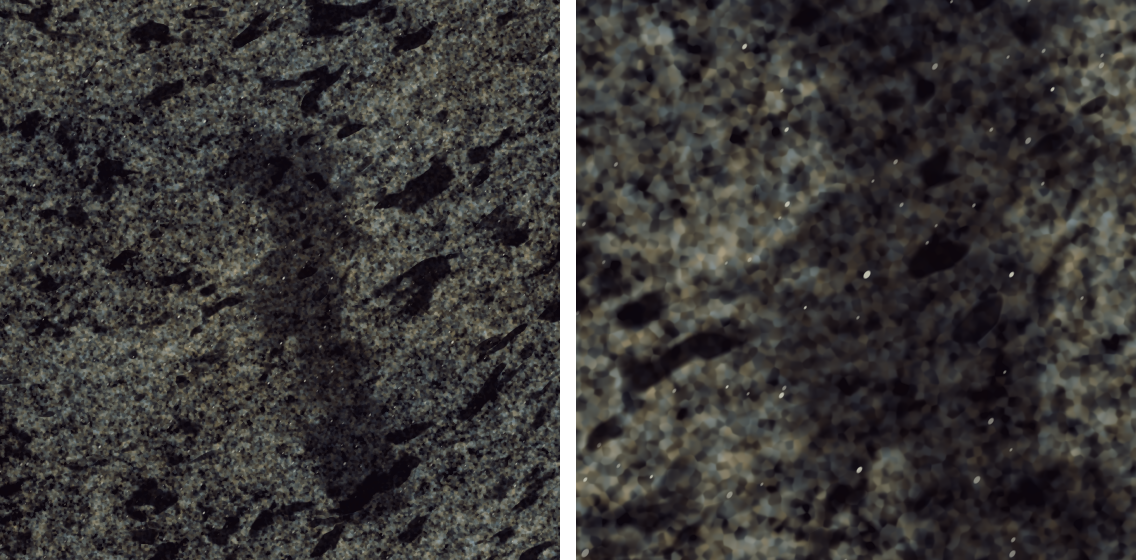
Left, the full canvas; right, a detail of the centre.
Give the GLSL for this texture, as a WebGL 2 fragment shader.

```glsl
#version 300 es
precision highp float;

uniform vec2 u_resolution;
out vec4 fragColor;

vec3 hash3(vec2 p) {
    vec3 q = fract(p.xyx * vec3(0.1031, 0.1030, 0.0973));
    q += dot(q, q.yxz + 33.33);
    return fract((q.xxy + q.yzz) * q.zyx);
}

// Soft cellular noise: random cell tones blended by distance to jittered seeds
vec3 cellTone(vec2 p) {
    vec2 cell = floor(p);
    vec3 sum = vec3(0.0);
    float total = 0.0;
    for (int y = -1; y <= 1; y++) {
        for (int x = -1; x <= 1; x++) {
            vec2 id = cell + vec2(x, y);
            vec2 d = id + hash3(id + 71.0).xy - p;
            float weight = exp(-5.0 * dot(d, d));
            sum += weight * hash3(id + 17.0);
            total += weight;
        }
    }
    return sum / total;
}

float segmentDistance(vec2 p, vec2 a, vec2 b) {
    vec2 ab = b - a;
    return length(p - a - ab * clamp(dot(p - a, ab) / dot(ab, ab), 0.0, 1.0));
}

// Rare bright mineral flecks, one candidate per cell
float flecks(vec2 p, float density, float pixel) {
    vec2 cell = floor(p * density);
    vec3 h = hash3(cell + 205.0);
    vec2 d = (fract(p * density) - 0.2 - 0.6 * h.xy) / density;
    d.y -= 0.5 * d.x;
    float radius = mix(0.0008, 0.0026, h.x * h.y);
    float present = step(0.95, h.z);
    return present * (1.0 - smoothstep(radius - pixel, radius + pixel, length(d)));
}

void main() {
    vec2 p = gl_FragCoord.xy / u_resolution.y;
    float pixel = 1.0 / u_resolution.y;

    // Bedding runs level on the left and climbs toward the right
    vec2 bed = vec2(p.x, p.y - 0.05 * p.x - 0.25 * p.x * p.x);
    bed += 0.008 * vec2(sin(bed.y * 31.0 + 2.0 * sin(bed.x * 17.0)),
                        sin(bed.x * 23.0 + 2.0 * sin(bed.y * 19.0)));

    vec3 broad = cellTone(bed * vec2(4.0, 6.0) + 3.0);
    vec3 lumps = cellTone(bed * vec2(13.0, 23.0) + 40.0);
    vec3 chips = cellTone(bed * vec2(30.0, 48.0) + 9.0);
    vec3 crumbs = cellTone(bed * vec2(62.0, 88.0) + 25.0);
    vec3 grain = cellTone(p * 128.0 + 5.0);
    vec3 dust = cellTone(p * 235.0 + 11.0);

    // Rock tone from coarse to fine
    float tone = 0.262
        + 0.13 * (broad.x - 0.5)
        + 0.10 * (chips.y - 0.5)
        + 0.17 * (crumbs.x - 0.5)
        + 0.24 * (grain.x - 0.5)
        + 0.27 * (dust.x - 0.5);
    tone -= 0.06 * smoothstep(0.42, 0.2, p.y) * smoothstep(0.55, 0.3, p.x);

    // Dark stain down the middle, with a ragged edge
    float stainEdge = segmentDistance(p, vec2(0.51, 0.69), vec2(0.63, 0.16)) - 0.078
        + 0.09 * (lumps.y - 0.5) + 0.05 * (chips.z - 0.5) + 0.03 * (crumbs.y - 0.5);
    float stain = 1.0 - smoothstep(-0.02, 0.02, stainEdge);
    tone *= mix(1.0, 0.5, stain);

    // Pits and small pores
    float depth = 0.52 * lumps.x + 0.3 * chips.x + 0.12 * crumbs.z
        + 0.06 * grain.y + 0.14 * (broad.y - 0.5);
    float pit = 1.0 - smoothstep(0.29, 0.385, depth);
    float pore = 1.0 - smoothstep(0.13, 0.24, 0.75 * chips.z + 0.25 * crumbs.y);
    tone *= 1.0 - 0.8 * max(pit, 0.8 * pore);
    tone = max(tone, 0.035);

    // Violet shadows, greenish lights, and mixed mineral hues
    vec3 color = tone + mix(vec3(0.010, -0.010, 0.018), vec3(0.0, 0.012, -0.022),
                            smoothstep(0.05, 0.4, tone));
    float hue = 0.5 * (grain.z + dust.y) - 0.5 + 0.3 * (broad.z - 0.5);
    color *= 1.0 + hue * vec3(0.26, 0.02, -0.30);

    float fleck = max(flecks(p, 43.0, pixel), 0.6 * flecks(p + 0.37, 90.0, pixel));
    color = mix(color, vec3(0.74, 0.74, 0.68), fleck * (1.0 - 0.7 * pit));

    fragColor = vec4(color, 1.0);
}
```
